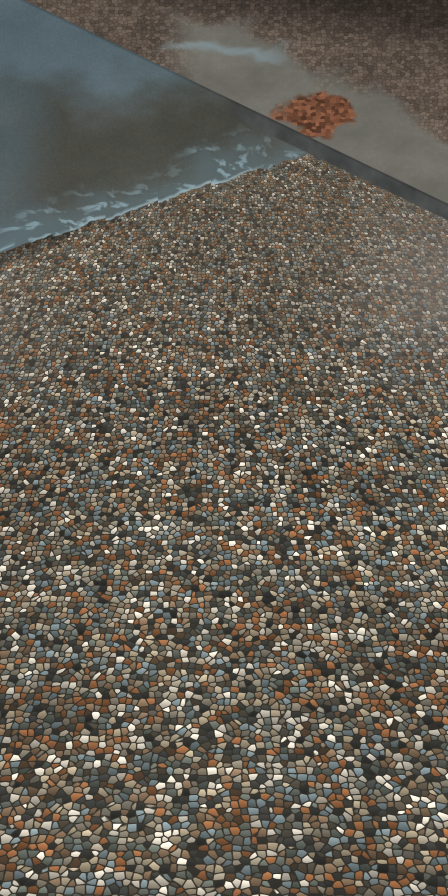
Reproduce this texture procedurally as a Shadertoy shader.

```glsl
// Exposed pebble paving receding to a wet concrete slab, a diagonal curb and bare soil.

vec3 hash3(vec2 cell) {
    vec3 q = fract(cell.xyx * vec3(0.1031, 0.1030, 0.0973));
    q += dot(q, q.yxz + 33.33);
    return fract((q.xxy + q.yzz) * q.zyx);
}

// Layered sines, roughly -1 to 1
float waves(vec2 p) {
    float sum = 0.0, amp = 0.5;
    for (int i = 0; i < 5; i++) {
        p = mat2(0.8, 0.6, -0.6, 0.8) * p * 1.7 + 1.3;
        sum += amp * sin(p.x + 1.5 * sin(p.y));
        amp *= 0.62;
    }
    return sum;
}

// Cellular noise: xy = nearest cell, z = distance to its border, w = height above its centre
vec4 grains(vec2 p) {
    vec2 base = floor(p), nearest = base;
    float first = 9.0, second = 9.0, lift = 0.0;
    for (int j = -1; j <= 1; j++)
    for (int i = -1; i <= 1; i++) {
        vec2 cell = base + vec2(i, j);
        vec3 h = hash3(cell);
        vec2 d = p - cell - 0.12 - 0.76 * h.xy;
        float dist = length(d) - 0.25 * h.z;
        if (dist < first) {
            second = first;
            first = dist;
            nearest = cell;
            lift = d.y;
        } else second = min(second, dist);
    }
    return vec4(nearest, second - first, lift);
}

vec3 stoneColor(float pick) {
    vec3 stones[8] = vec3[8](
        vec3(0.36, 0.38, 0.35), vec3(0.53, 0.50, 0.44), vec3(0.60, 0.55, 0.46),
        vec3(0.46, 0.38, 0.30), vec3(0.52, 0.35, 0.23), vec3(0.78, 0.75, 0.69),
        vec3(0.42, 0.47, 0.48), vec3(0.21, 0.21, 0.20));
    return stones[int(pick * 7.99)];
}

vec3 paving(vec2 p) {
    // Stones shrink toward a horizon above the canvas
    float depth = 1.15 - p.y;
    vec2 ground = vec2((p.x - 0.25) / depth, -1.25 * log(depth));
    vec4 g = grains(ground * 110.0 + 40.0);
    vec3 h = hash3(g.xy + 71.0);
    vec3 stone = stoneColor(h.x) * (0.78 + 0.46 * h.y) * (1.0 + 0.28 * g.w);
    vec3 mortar = vec3(0.20, 0.19, 0.165);
    float cover = smoothstep(0.03, 0.25, g.z) * (h.z < 0.1 ? 0.3 : 1.0);
    vec3 c = mix(mortar, stone, cover);

    // Broad tone: browner and flatter far away, pale haze at the sides
    float patches = waves(p * 9.0);
    float far = smoothstep(0.45, 0.82, p.y);
    c *= 1.03 + 0.07 * patches;
    c = mix(c, vec3(0.40, 0.36, 0.31), 0.38 * far);
    float haze = exp(-dot((p - vec2(0.5, 0.68)) * vec2(9.0, 11.0), (p - vec2(0.5, 0.68)) * vec2(9.0, 11.0)));
    haze += 0.6 * exp(-length((p - vec2(0.0, 0.64)) * vec2(28.0, 18.0)));
    return mix(c, vec3(0.53, 0.51, 0.49), 0.5 * haze);
}

vec3 wetSlab(vec2 p, float above) {
    float n = waves(p * vec2(14.0, 24.0));
    float sky = smoothstep(0.86, 0.94, p.y + 0.025 * n + 0.1 * (0.15 - p.x));
    sky = max(sky, 0.7 * smoothstep(0.08, 0.0, p.x + 0.02 * n));
    vec3 c = mix(vec3(0.29, 0.29, 0.265), vec3(0.34, 0.40, 0.425), sky);
    c += 0.025 * n + 0.02 * (hash3(floor(p * 512.0)).x - 0.5);
    // Broken reflections along the lower edge
    float streaks = waves(p * vec2(70.0, 150.0) + n);
    float band = smoothstep(0.055, 0.005, above + 0.015 * n);
    c = mix(c, vec3(0.39, 0.46, 0.48), 0.65 * band);
    c = mix(c, vec3(0.60, 0.71, 0.75), band * smoothstep(0.1, 0.8, streaks) * 0.65);
    float rim = smoothstep(0.005, 0.001, above) * smoothstep(0.05, 0.1, p.x) * smoothstep(0.31, 0.26, p.x);
    return mix(c, vec3(0.62, 0.72, 0.75), rim * 0.7);
}

vec3 soil(vec2 p, float beyond) {
    float n = waves(p * vec2(22.0, 38.0));
    vec4 g = grains(p * vec2(190.0, 270.0));
    vec3 h = hash3(g.xy + 13.0);
    vec3 c = vec3(0.41, 0.36, 0.32) * (0.78 + 0.32 * h.x + 0.1 * n) * (0.8 + 0.2 * smoothstep(0.0, 0.3, g.z));
    // Smooth damp silt near the curb
    float silt = smoothstep(0.095, 0.065, beyond + 0.018 * n) * smoothstep(0.17, 0.23, p.x);
    c = mix(c, vec3(0.46, 0.46, 0.43) * (0.96 + 0.06 * n), silt * 0.88);
    // Rusty clods and a pale water line
    float clods = exp(-pow(length((p - vec2(0.355, 0.868)) * vec2(20.0, 36.0)), 2.0));
    c = mix(c, vec3(0.47, 0.31, 0.23) * (0.65 + 0.6 * h.y), smoothstep(0.3, 0.5, clods * (0.8 + 0.6 * n)));
    float water = smoothstep(0.012, 0.0, abs(p.y - 0.943 - 0.012 * n)) * smoothstep(0.09, 0.04, abs(p.x - 0.25));
    c = mix(c, vec3(0.52, 0.60, 0.63), 0.6 * water);
    // Shadow in the far corner
    return c * mix(1.0, 0.58, smoothstep(0.94, 1.0, p.y + 0.15 * (p.x - 0.4) + 0.01 * n));
}

vec3 scene(vec2 p) {
    float beyond = p.y - (1.013 - 0.481 * p.x);
    float steps = 0.004 * (fract(p.x * 17.0) - 0.5) + 0.002 * waves(p * 60.0);
    float above = p.y - (0.718 + 0.32 * p.x + steps);
    vec3 c = paving(p);
    c *= 1.0 - 0.35 * smoothstep(-0.018, 0.0, above) * smoothstep(0.16, 0.04, p.x);
    c = mix(c, wetSlab(p, above), smoothstep(-0.001, 0.001, above));
    vec3 curb = vec3(0.28, 0.29, 0.285) * (1.0 + 0.12 * waves(p * 50.0));
    float curbMask = smoothstep(-0.020, -0.017, beyond) * smoothstep(0.24, 0.28, p.x);
    c = mix(c, curb, curbMask);
    c *= 1.0 - 0.2 * smoothstep(0.004, 0.0, abs(beyond));
    return mix(c, soil(p, beyond), smoothstep(-0.001, 0.001, beyond));
}

void mainImage(out vec4 fragColor, in vec2 fragCoord) {
    // Four samples per pixel keep small stones smooth
    vec3 sum = vec3(0.0);
    for (int k = 0; k < 4; k++) {
        vec2 offset = vec2(k % 2, k / 2) * 0.5 - 0.25;
        sum += scene((fragCoord + offset) / iResolution.y);
    }
    fragColor = vec4(sum / 4.0, 1.0);
}
```
